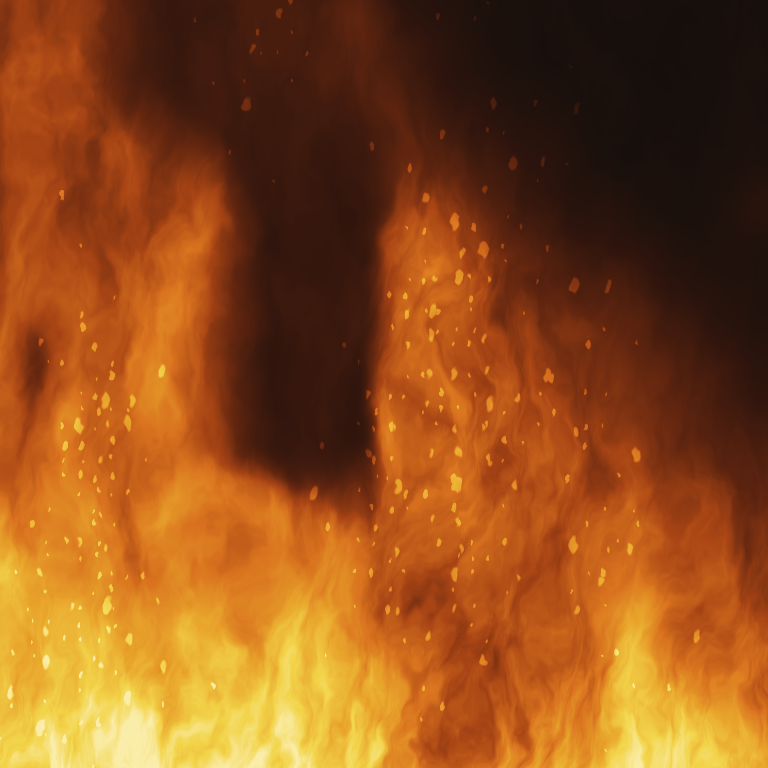
A Shadertoy shader for this texture:

```glsl
// A wall of fire with a dark smoke column, flame wisps and drifting embers.

vec2 hash2(vec2 p) {
    vec3 q = fract(p.xyx * vec3(0.1031, 0.103, 0.0973));
    q += dot(q, q.yzx + 33.33);
    return fract((q.xx + q.yz) * q.zy);
}

float gradientNoise(vec2 p) {
    vec2 i = floor(p), f = fract(p);
    vec2 u = f * f * f * (f * (f * 6.0 - 15.0) + 10.0);
    vec2 e = vec2(0, 1);
    float a = dot(hash2(i) * 2.0 - 1.0, f);
    float b = dot(hash2(i + e.yx) * 2.0 - 1.0, f - e.yx);
    float c = dot(hash2(i + e.xy) * 2.0 - 1.0, f - e.xy);
    float d = dot(hash2(i + e.yy) * 2.0 - 1.0, f - e.yy);
    return mix(mix(a, b, u.x), mix(c, d, u.x), u.y);
}

float fbm(vec2 p) {
    float sum = 0.0, amp = 1.0;
    for (int i = 0; i < 5; i++) {
        sum += amp * gradientNoise(p);
        p = mat2(1.7, 0.9, -0.9, 1.7) * p + 17.3;
        amp *= 0.55;
    }
    return sum;
}

float glow(vec2 p, vec2 centre, vec2 radius) {
    vec2 d = (p - centre) / radius;
    return exp(-dot(d, d));
}

// Heat runs from 0 (black smoke) to 7 (white flame).
vec3 fireColour(float heat) {
    vec3 ramp[8] = vec3[8](
        vec3(0.07, 0.055, 0.045), vec3(0.18, 0.08, 0.05),
        vec3(0.39, 0.15, 0.06), vec3(0.66, 0.27, 0.08),
        vec3(0.85, 0.45, 0.12), vec3(0.91, 0.64, 0.17),
        vec3(0.95, 0.83, 0.29), vec3(0.98, 0.93, 0.67));
    heat = clamp(heat, 0.0, 6.99);
    int i = int(heat);
    return mix(ramp[i], ramp[i + 1], fract(heat));
}

float broadHeat(vec2 p) {
    // Right side cools along a diagonal; smoke and the left wall cover it
    float right = 3.3 - 3.1 * smoothstep(0.45, 1.05, p.y + 0.9 * (p.x - 0.6));
    right += 0.8 * exp(-p.y * 12.0);
    float smoke = smoothstep(0.53, 0.47, p.x) * smoothstep(0.29, 0.43, p.y);
    float left = 2.5 + 4.0 * exp(-p.y * 3.0);
    float edge = 0.3 - 0.14 * smoothstep(0.72, 0.92, p.y)
               + 0.2 * smoothstep(0.44, 0.25, p.y);
    float h = mix(left, mix(right, 1.15, smoke),
                  smoothstep(edge - 0.08, edge + 0.06, p.x));

    // Tall tongues and the central flare
    h += 0.7 * glow(p, vec2(0.27, 0.67), vec2(0.05, 0.12));
    h += 0.7 * glow(p, vec2(0.22, 0.48), vec2(0.04, 0.16));
    h += 1.2 * glow(p, vec2(0.57, 0.63), vec2(0.065, 0.11));
    h += 1.1 * glow(p, vec2(0.502, 0.42), vec2(0.016, 0.085));
    h += 0.5 * glow(p, vec2(0.46, 0.96), vec2(0.15, 0.12));
    h += 0.6 * glow(p, vec2(1.0, 0.73), vec2(0.06, 0.08));

    // Hot bed along the floor
    h += 0.9 * glow(p, vec2(0.02, 0.24), vec2(0.06, 0.1));
    h += 0.7 * glow(p, vec2(0.15, 0.06), vec2(0.07, 0.09));
    h += 0.7 * glow(p, vec2(0.38, 0.13), vec2(0.05, 0.09));
    h += 1.9 * glow(p, vec2(0.83, 0.16), vec2(0.045, 0.11));
    h += 2.4 * glow(p, vec2(0.86, 0.0), vec2(0.14, 0.075));

    // Cooler hollows
    h -= 1.1 * glow(p, vec2(0.05, 0.52), vec2(0.018, 0.06));
    h -= 0.9 * glow(p, vec2(0.22, 0.08), vec2(0.025, 0.06));
    h -= 0.8 * glow(p, vec2(0.32, 0.17), vec2(0.02, 0.03));
    return h - 0.4 * glow(p, vec2(0.64, 0.2), vec2(0.05, 0.1));
}

float emberDensity(vec2 p) {
    float d = 0.75 * glow(p, vec2(0.13, 0.42), vec2(0.045, 0.2));
    d += 0.6 * glow(p, vec2(0.6 + 0.1 * (p.y - 0.5), 0.5), vec2(0.09, 0.3));
    d += 0.5 * glow(p, vec2(0.5, 0.35), vec2(0.025, 0.14));
    d += 0.4 * glow(p, vec2(0.34, 0.94), vec2(0.05, 0.1));
    d += 0.3 * glow(p, vec2(0.8, 0.35), vec2(0.06, 0.2));
    return d + 0.4 * glow(p, vec2(0.1, 0.12), vec2(0.12, 0.12));
}

float embers(vec2 p, float cells, float seed) {
    vec2 g = p * cells, id = floor(g);
    vec2 place = hash2(id + seed), kind = hash2(id + seed + 71.0);
    vec2 d = g - id - mix(vec2(0.3), vec2(0.7), place);
    d += 0.14 * gradientNoise(g * 3.5 + seed);
    d.x += 0.3 * (place.y - 0.5) * d.y;
    float size = mix(0.07, 0.2, kind.y * kind.y);
    float body = smoothstep(size + 0.04, size - 0.04, length(d * vec2(1.3, 0.65)));
    return body * step(kind.x, emberDensity((id + 0.5) / cells));
}

void mainImage(out vec4 fragColor, in vec2 fragCoord) {
    vec2 p = fragCoord / iResolution.xy;

    // Rising turbulence bends the broad shapes
    vec2 warp = vec2(fbm(p * vec2(7, 4)), fbm(p * vec2(7, 4) + 41.0));
    float heat = broadHeat(p + warp * vec2(0.025, 0.04));

    // Wisps strengthen with heat, leaving the smoke soft
    float lively = smoothstep(0.8, 3.6, heat);
    vec2 q = p + warp * 0.07;
    heat += fbm(q * vec2(13, 6) + 8.0) * mix(0.25, 1.15, lively);
    float wisps = fbm(vec2(q.x - 0.25 * q.y, q.y) * vec2(36, 13));
    float rough = 0.35 + 0.9 * smoothstep(0.25, 0.0, p.y)
                + 0.5 * glow(p, vec2(0.6, 0.45), vec2(0.14, 0.3));
    heat += wisps * rough * lively;

    float sparks = max(embers(p, 26.0, 3.0), embers(p + 0.013, 47.0, 29.0));
    heat += sparks * mix(0.8, 1.4, lively);
    fragColor = vec4(fireColour(heat), 1.0);
}
```
